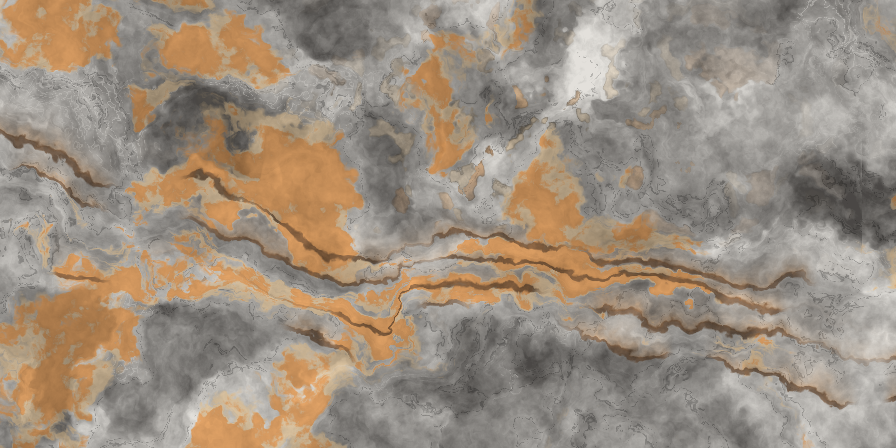
Reproduce this texture procedurally as a Shadertoy shader.

```glsl
// Weathered slate: mottled grey stone crossed by a sloping cream and ochre band.
// Layered cellular noise gives the mottling, stains and strata; thin umber veins
// follow the band, with pebbles, pale crackle and dark hairlines on the grey.

const vec3 CHARCOAL = vec3(0.29, 0.28, 0.27);
const vec3 FROST = vec3(0.89, 0.88, 0.86);
const vec3 CREAM = vec3(0.76, 0.67, 0.54);
const vec3 OCHRE = vec3(0.75, 0.52, 0.30);
const vec3 UMBER = vec3(0.40, 0.29, 0.20);
const float ROUGHNESS = 0.58;     // gain from one noise layer to the next
const float WARP = 0.45;          // how far the stone is folded
const float BASE_TONE = 0.54;     // 0 is charcoal, 1 is frost
const float DARK_WASH = 0.25;
const float PALE_WASH = 0.24;
const float STAIN_START = 0.55;   // stain level where cream begins
const float STAIN_FULL = 0.64;
const int VEINS = 4;
const int DARK_COUNT = 5;
const int WASH_COUNT = 8;

// Broad washes as centre and radii; the dark ones come first
const vec4 WASHES[WASH_COUNT] = vec4[WASH_COUNT](
    vec4(0.42, 0.78, 0.52, 0.14), vec4(1.22, 0.13, 0.34, 0.09),
    vec4(1.90, 0.56, 0.16, 0.16), vec4(0.33, 0.33, 0.20, 0.05),
    vec4(1.84, 0.90, 0.20, 0.08), vec4(1.40, 0.80, 0.22, 0.10),
    vec4(0.04, 0.22, 0.14, 0.16), vec4(1.66, 0.50, 0.14, 0.06));

vec2 hash2(vec2 c) {
    c = vec2(dot(c, vec2(127.1, 311.7)), dot(c, vec2(269.5, 183.3)));
    return fract(sin(c) * 43758.5);
}

// Cellular noise: x blended value, y nearest, z second nearest, w cell id
vec4 cells(vec2 p) {
    vec2 base = floor(p);
    float sum = 0.0, total = 0.0;
    vec3 near = vec3(9.0, 9.0, 0.0);
    for (int j = -1; j <= 1; j++)
    for (int i = -1; i <= 1; i++) {
        vec2 c = base + vec2(i, j);
        vec2 h = hash2(c);
        float id = fract(h.x * 37.7 + h.y * 91.3);
        float d = distance(p, c + h);
        float w = exp(-7.0 * d * d);
        sum += w * id;
        total += w;
        if (d < near.x) near = vec3(d, near.x, id);
        else near.y = min(near.y, d);
    }
    return vec4(sum / total, near);
}

float rock(vec2 p) {
    float sum = 0.0, total = 0.0, amp = 1.0;
    for (int i = 0; i < 6; i++) {
        sum += amp * cells(p).x;
        total += amp;
        amp *= ROUGHNESS;
        p = mat2(0.8, 0.6, -0.6, 0.8) * p * 2.03 + 17.3;
    }
    return sum / total;
}

void mainImage(out vec4 fragColor, in vec2 fragCoord) {
    vec2 p = fragCoord / iResolution.y;
    vec2 warp = vec2(rock(p * 2.6), rock(p * 2.6 + 31.0)) - 0.5;
    vec2 q = p + WARP * warp;
    float mottle = rock(q * 5.0);
    float stain = rock(q * vec2(3.2, 4.6) + 53.0);
    float grit = rock(p * 18.0 + 9.0) - 0.5;

    // Sloping band, stepped at a fault, with drips along its upper edge
    float y = p.y + 0.22 * warp.y + 0.010 * sin(9.0 * p.x) + 0.006 * sin(23.0 * p.x + 1.0);
    float fault = smoothstep(0.83, 0.87, p.x + 0.3 * warp.x);
    float top = 0.70 - 0.20 * p.x;
    float bottom = mix(0.47 - 0.38 * p.x, 0.48 - 0.20 * p.x, fault);
    float thickness = top - bottom;
    float v = (y - bottom) / thickness;
    float drips = 0.10 * pow(cells(vec2(p.x * 22.0, 3.5 + p.y * 2.0)).x, 3.0);
    float band = smoothstep(-0.010, 0.015, y - bottom)
               * (1.0 - smoothstep(-0.010, 0.015, y - top - drips))
               * (1.0 - 0.5 * smoothstep(1.5, 2.0, p.x));
    float strata = rock(vec2(q.x * 2.5, v * 4.0 + 2.0 * warp.y) + 71.0) - 0.5;

    // Grey tone with dark and pale washes
    float dark = 0.0, pale = 0.0;
    for (int i = 0; i < WASH_COUNT; i++) {
        vec2 d = (q - WASHES[i].xy) / WASHES[i].zw;
        float wash = exp(-dot(d, d));
        if (i < DARK_COUNT) dark += wash; else pale += wash;
    }
    dark = min(dark, 1.0) * (1.0 - band);
    pale *= smoothstep(0.42, 0.58, mottle);
    float tone = BASE_TONE + 1.15 * (mottle - 0.5) - DARK_WASH * dark + PALE_WASH * pale;
    tone = mix(tone, 0.62 + 1.1 * strata, 0.8 * band) + 0.5 * grit;
    vec3 color = mix(CHARCOAL, FROST, clamp(tone, 0.0, 1.0));

    // Dark hairlines and pale crackle
    color *= 1.0 - 0.22 * (1.0 - smoothstep(0.0, 0.012, abs(stain - 0.47)));
    vec4 net = cells(p * 24.0 + warp * 20.0);
    float crackle = 1.0 - smoothstep(0.02, 0.14, net.z - net.y);
    color = mix(color, FROST, 0.4 * crackle * dark * smoothstep(0.48, 0.58, mottle));

    // Rounded pebbles
    vec2 away = (p - vec2(1.15, 0.70)) / vec2(0.45, 0.25);
    vec4 spot = cells(q * 13.0);
    float radius = 0.2 + 0.22 * spot.w;
    float pebble = (1.0 - smoothstep(radius - 0.08, radius, spot.y))
                 * step(0.45, spot.w) * exp(-dot(away, away)) * (1.0 - band);
    float rim = smoothstep(radius - 0.18, radius - 0.04, spot.y);
    vec3 pebbleColor = mix(CREAM, OCHRE, smoothstep(0.75, 0.95, spot.w));
    color = mix(color, pebbleColor * (0.92 + grit - 0.35 * rim), 0.6 * pebble);

    // Cream and ochre stains, strongest in the band
    float heat = stain + band * (0.06 + 0.9 * strata) - 0.06 * dark;
    float warmth = smoothstep(STAIN_START, STAIN_FULL, heat);
    vec3 warm = mix(CREAM, OCHRE, smoothstep(0.59, 0.70, heat + 0.6 * grit));
    color = mix(color, warm * (0.75 + 0.45 * tone), 0.9 * warmth);

    // Ragged umber veins, each with an ochre glow above
    for (int i = 0; i < VEINS; i++) {
        float k = float(i);
        float level = 0.04 + 0.30 * k + 0.16 * (cells(vec2(p.x * 3.0, k * 9.0)).x - 0.5);
        float d = (v - level) * thickness + 0.05 * (mottle - 0.5);
        float n = cells(vec2(p.x * 5.0, k * 7.0 + 40.0)).x;
        float width = 0.003 + 0.009 * n;
        float strength = smoothstep(0.25, 0.55, n);
        float glow = smoothstep(0.0, 0.005, d) * exp(-max(d, 0.0) / 0.02);
        float line = 1.0 - smoothstep(0.4 * width, width, abs(d));
        color = mix(color, OCHRE * (0.95 + grit), 0.55 * glow * strength);
        color = mix(color, UMBER * (1.0 + grit), 0.75 * line * strength);
    }
    fragColor = vec4(clamp(color, 0.0, 1.0), 1.0);
}
```
